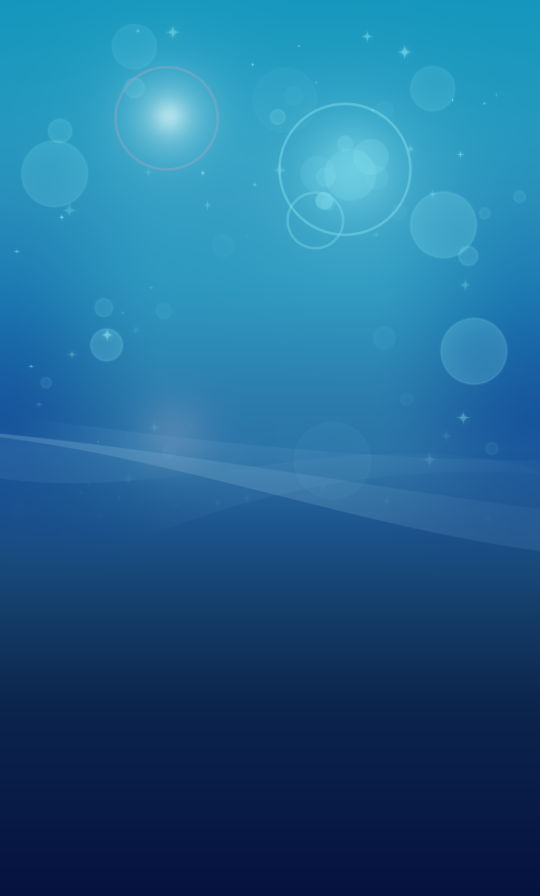
Reproduce this background procedurally as a WebGL 1 fragment shader.

```glsl
precision highp float;
// Blue underwater glow with two light flares, bubbles, sparkles and veils over a dark deep.

uniform vec2 u_resolution;

// Depth gradient, from the surface down
const vec3 SURFACE = vec3(0.08, 0.59, 0.74);
const vec3 SHALLOW = vec3(0.18, 0.60, 0.75);
const vec3 MIDWATER = vec3(0.17, 0.46, 0.66);
const vec3 TWILIGHT = vec3(0.11, 0.33, 0.55);
const vec3 DUSK = vec3(0.08, 0.24, 0.41);
const vec3 DEEP = vec3(0.045, 0.145, 0.30);
const vec3 ABYSS = vec3(0.02, 0.07, 0.25);
const vec3 SIDE_SHADE = vec3(0.08, 0.14, 0.06);

// Lights
const vec3 FOAM = vec3(0.50, 0.86, 0.92);
const vec3 WHITE_LIGHT = vec3(0.80, 0.93, 0.95);
const vec3 ROSE = vec3(0.60, 0.64, 0.76);
const vec3 VEIL = vec3(0.56, 0.75, 0.87);
const vec2 LEFT_FLARE = vec2(0.189, 0.870);
const vec2 RIGHT_FLARE = vec2(0.393, 0.811);
const vec2 ROSE_GLOW = vec2(0.195, 0.516);

// Scatter
const int BUBBLE_COUNT = 26;
const int SPARKLE_COUNT = 58;
const vec2 FIELD_LOW = vec2(0.015, 0.42);
const vec2 FIELD_SIZE = vec2(0.57, 0.55);
const vec2 CLEARING = vec2(0.30, 0.61);

float pixelSize;

vec2 hash2(float n) {
  return fract(sin(vec2(n * 12.9898, n * 78.233 + 4.1)) * 4375.85);
}

float ramp(float from, float to, float y) {
  return clamp((y - from) / (to - from), 0.0, 1.0);
}

float glow(vec2 p, float radius) {
  return exp(-dot(p, p) / (radius * radius));
}

float disc(vec2 p, float radius) {
  return 1.0 - smoothstep(-pixelSize, pixelSize, length(p) - radius);
}

float ring(vec2 p, float radius) {
  return 1.0 - smoothstep(0.0005, 0.0012 + pixelSize, abs(length(p) - radius));
}

// Translucent disc, a little brighter at its rim
float bubble(vec2 p, float radius) {
  return disc(p, radius) * (0.75 + 0.25 * dot(p, p) / (radius * radius)) + 0.3 * ring(p, radius);
}

// Four-pointed star with a small halo
float sparkle(vec2 p, float radius) {
  vec2 arms = sqrt(abs(p) / radius);
  return 1.0 - smoothstep(0.65, 1.15, arms.x + arms.y) + 0.25 * glow(p, radius * 0.6);
}

// Height of a cubic Bezier edge at u, from four control heights
float edge(vec4 h, float u) {
  float v = 1.0 - u;
  return dot(h, vec4(v * v * v, 3.0 * u * v * v, 3.0 * u * u * v, u * u * u));
}

float ribbon(float y, float top, float bottom) {
  return smoothstep(-pixelSize, pixelSize, top - y) * smoothstep(-pixelSize, pixelSize, y - bottom);
}

vec3 water(float u, float y) {
  vec3 color = mix(SURFACE, SHALLOW, ramp(1.0, 0.78, y));
  color = mix(color, MIDWATER, smoothstep(0.71, 0.49, y));
  color = mix(color, TWILIGHT, ramp(0.50, 0.41, y));
  color = mix(color, DUSK, ramp(0.41, 0.32, y));
  color = mix(color, DEEP, ramp(0.32, 0.215, y));
  color = mix(color, ABYSS, ramp(0.215, 0.0, y));
  float band = smoothstep(0.36, 0.55, y) * (1.0 - smoothstep(0.60, 0.88, y));
  return color - SIDE_SHADE * band * smoothstep(0.35, 1.0, abs(2.0 * u - 1.0));
}

void main() {
  vec2 p = gl_FragCoord.xy / u_resolution.y;
  float u = gl_FragCoord.x / u_resolution.x;
  pixelSize = 1.0 / u_resolution.y;
  vec3 color = water(u, p.y);

  // Crossing veils
  float crest = edge(vec4(0.538, 0.509, 0.487, 0.486), u);
  float fold = edge(vec4(0.516, 0.496, 0.458, 0.432), u);
  float hem = edge(vec4(0.512, 0.487, 0.412, 0.385), u);
  float swell = edge(vec4(0.466, 0.438, 0.533, 0.475), u);
  float trough = edge(vec4(0.323, 0.437, 0.486, 0.471), u);
  float veil = 0.13 * ribbon(p.y, crest, fold) * smoothstep(0.0, 0.3, u) * (1.0 - 0.6 * u);
  veil += 0.22 * ribbon(p.y, fold, hem) * (1.0 - 0.5 * smoothstep(0.5, 1.0, u));
  veil += 0.10 * ribbon(p.y, swell, trough) * smoothstep(0.2, 0.5, u) * (1.0 - 0.7 * u);
  veil += 0.09 * ribbon(p.y, fold, swell) * (1.0 - smoothstep(0.2, 0.6, u));
  color = mix(color, VEIL, veil);

  // Large bubbles that frame the scene
  float foam = 0.20 * bubble(p - vec2(0.061, 0.806), 0.037);
  foam += 0.25 * bubble(p - vec2(0.495, 0.749), 0.037);
  foam += 0.25 * bubble(p - vec2(0.529, 0.608), 0.037);
  foam += 0.17 * bubble(p - vec2(0.483, 0.901), 0.025);
  foam += 0.14 * bubble(p - vec2(0.150, 0.948), 0.025);
  foam += 0.25 * bubble(p - vec2(0.119, 0.615), 0.018);
  foam += 0.06 * bubble(p - vec2(0.318, 0.888), 0.036);
  foam += 0.05 * bubble(p - vec2(0.371, 0.486), 0.043);

  // Scattered small bubbles and sparkles, sparse in the clearing
  for (int i = 0; i < SPARKLE_COUNT; i++) {
    float n = float(i) + 1.0;
    vec2 size = hash2(n + 90.3);
    vec2 center = FIELD_LOW + FIELD_SIZE * hash2(n);
    float strength = smoothstep(0.10, 0.22, length(center - CLEARING)) * smoothstep(0.38, 0.65, center.y);
    foam += strength * (0.2 + 0.5 * size.y) * sparkle(p - center, 0.003 + 0.008 * size.x * size.x);
    if (i < BUBBLE_COUNT) {
      center = FIELD_LOW + FIELD_SIZE * hash2(n + 37.7);
      strength = smoothstep(0.07, 0.20, length(center - CLEARING)) * smoothstep(0.38, 0.65, center.y);
      foam += strength * (0.06 + 0.16 * size.x) * bubble(p - center, 0.006 + 0.009 * size.y);
    }
  }
  color = mix(color, FOAM, min(foam, 0.8));

  // Left flare: pale core inside a rosy ring
  vec2 q = p - LEFT_FLARE;
  color = mix(color, FOAM, 0.22 * glow(q, 0.10));
  color = mix(color, WHITE_LIGHT, 0.45 * glow(q, 0.042) + 0.35 * glow(q, 0.018));
  color = mix(color, ROSE, 0.45 * ring(q + vec2(0.003, 0.002), 0.057));

  // Right flare: clustered discs inside a fine ring
  q = p - RIGHT_FLARE;
  color = mix(color, FOAM, 0.28 * glow(q, 0.11) + 0.42 * glow(q, 0.047));
  float cluster = disc(q + vec2(0.002, 0.006), 0.029) + disc(q - vec2(0.021, 0.014), 0.020);
  cluster += 0.6 * disc(q + vec2(0.038, 0.005), 0.020) + disc(q - vec2(-0.008, 0.029), 0.009);
  color = mix(color, FOAM, 0.24 * cluster + 0.5 * disc(q + vec2(0.031, 0.035), 0.010));
  color = mix(color, FOAM, 0.5 * ring(q + vec2(0.008, 0.0), 0.073));
  color = mix(color, FOAM, 0.4 * ring(q + vec2(0.041, 0.057), 0.031));

  // Soft rose light above the veils
  color = mix(color, ROSE, 0.30 * glow(p - ROSE_GLOW, 0.040));
  gl_FragColor = vec4(color, 1.0);
}
```
